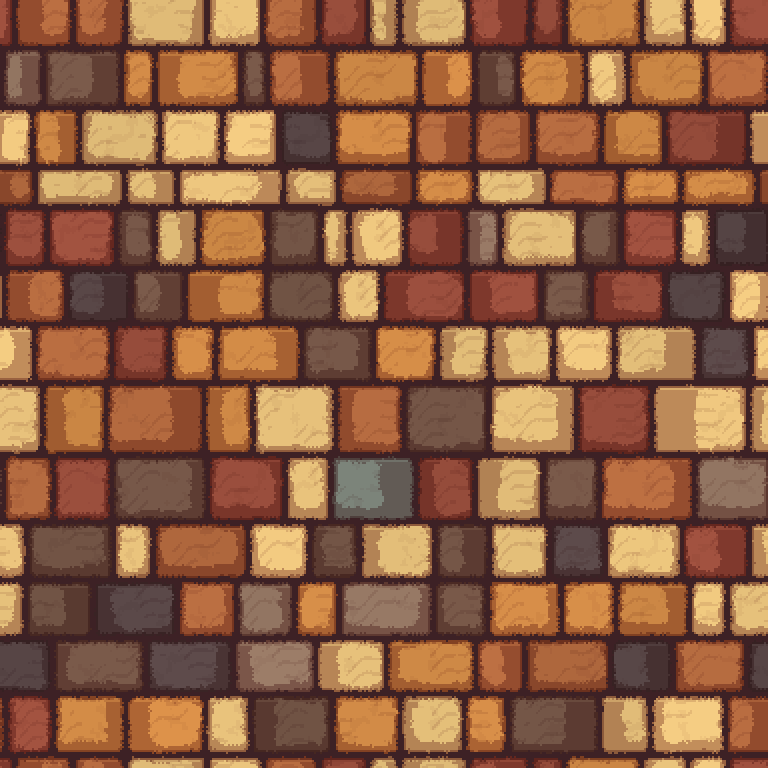
Give the GLSL for this texture, as a Shadertoy shader.

```glsl
// Draws a seamless wall of thirteen uneven courses of worn, coloured stones.
// Jittered joints split each course; every stone is a stack of rounded boxes
// (rim, shaded side, lit face) roughened by layered sines on a coarse texel grid.

const float TEXELS = 384.0;      // texel grid across the canvas
const int ROWS = 13;
const float WALL = 768.0;        // sum of the course heights
const float TOP_SHIFT = 13.0;    // part of the first course that wraps around

// Course heights from the top, and the number of stones in each course
const float HEIGHT[ROWS] = float[](61., 60., 59., 40., 61., 56., 59., 72., 67., 58., 58., 56., 61.);
const float STONES[ROWS] = float[](14., 13., 12., 11., 15., 12., 12., 10., 11., 12., 12., 10., 12.);

// Stone colours: cream, orange, rust, red, brown, slate, grey blue, taupe
const int TONES = 8;
const vec3 TONE[TONES] = vec3[](
    vec3(0.92, 0.77, 0.49), vec3(0.83, 0.55, 0.28), vec3(0.71, 0.42, 0.25), vec3(0.61, 0.31, 0.24),
    vec3(0.46, 0.34, 0.28), vec3(0.35, 0.28, 0.28), vec3(0.49, 0.52, 0.48), vec3(0.60, 0.48, 0.40));
const float SHARE[TONES] = float[](0.22, 0.15, 0.14, 0.14, 0.12, 0.12, 0.05, 0.06);

const vec3 GROUT = vec3(0.24, 0.13, 0.145);
const vec3 SHADOW = vec3(0.79, 0.69, 0.70);

float hash(vec2 p) {
    vec3 q = fract(p.xyx * vec3(0.1031, 0.1030, 0.0973));
    q += dot(q, q.yzx + 33.33);
    return fract((q.x + q.y) * q.z);
}

// Layered, rotated sines, roughly in -1..1
float wobble(vec2 p, float seed) {
    float sum = 0.0, amp = 0.5;
    for (int i = 0; i < 4; i++) {
        sum += amp * sin(p.x + seed + 1.5 * sin(p.y + seed * 1.7));
        p = mat2(1.3, 1.4, -1.4, 1.3) * p;
        amp *= 0.62;
    }
    return sum;
}

float roundBox(vec2 p, vec2 halfSize, float radius) {
    radius = min(radius, min(halfSize.x, halfSize.y));
    vec2 q = abs(p) - halfSize + radius;
    return length(max(q, 0.0)) + min(max(q.x, q.y), 0.0) - radius;
}

vec3 pickTone(float chance) {
    for (int i = 0; i < TONES - 1; i++) {
        if (chance < SHARE[i]) return TONE[i];
        chance -= SHARE[i];
    }
    return TONE[TONES - 1];
}

// Position of a joint in stone units, repeating every count joints
float joint(float index, float row, float count) {
    return index + 0.6 * hash(vec2(mod(index, count) + 3.0, row * 17.0 + 5.0));
}

// Colour of one stone and its grout; p is measured from the stone centre
vec3 stoneColor(vec2 p, vec2 halfSize, vec2 id, float grain) {
    float seed = 40.0 * hash(id + 11.0);
    float wear = wobble(p * 85.0, seed);
    vec3 face = pickTone(hash(id + 29.0)) * (0.95 + 0.10 * hash(id + 41.0));
    vec3 side = face * SHADOW;

    // Outer edge, chipped by wear and grain
    float edge = roundBox(p, halfSize - 0.0035, 0.008) + 0.0010 * wear + 0.0022 * grain;

    // The lit face sits off centre, mostly upwards, leaving a shaded side
    float lean = hash(id + 53.0) - 0.5;
    vec2 shift = halfSize * vec2(1.6 * lean * abs(lean), 0.13 * hash(id + 67.0));
    vec2 faceSize = max(halfSize - 0.0088 - abs(shift), vec2(0.004));
    float lit = roundBox(p - shift, faceSize, 0.012) + 0.0035 * wear + 0.003 * grain;

    // Slanted strokes, broken into patches
    float slant = p.y * 330.0 - p.x * 170.0 + 2.0 * sin(p.x * 120.0 + seed);
    float stroke = step(0.72, sin(slant + seed) + 0.25 * grain)
                 * step(0.0, wobble(p * 55.0, seed + 9.0));
    vec3 faceWorn = mix(face, side, 0.32 * stroke + 0.14 * step(0.55, wear));

    // Stack the layers from the grout up
    vec3 color = mix(GROUT, side * SHADOW, step(edge, 0.0));
    color = mix(color, side, step(edge, -0.0028));
    float bevel = step(halfSize.y - 0.0095, p.y) * step(edge, -0.0035);
    color = mix(color, mix(side, face, 0.55), bevel);
    return mix(color, faceWorn, step(lit, 0.0) * step(edge, -0.0028));
}

vec3 wallColor(vec2 uv) {
    vec2 texel = floor(uv * TEXELS);
    vec2 pos = (texel + 0.5) / TEXELS;

    // Find the course by walking down from the top
    float y = fract(1.0 - pos.y + TOP_SHIFT / WALL) * WALL;
    int row = 0;
    for (int i = 0; i < ROWS - 1; i++) {
        if (y < HEIGHT[row]) break;
        y -= HEIGHT[row];
        row++;
    }

    // Find the stone between its two joints
    float r = float(row), count = STONES[row];
    float x = fract(pos.x + hash(vec2(r + 7.0, 91.0))) * count;
    float index = floor(x);
    if (x < joint(index, r, count)) index -= 1.0;
    float left = joint(index, r, count), right = joint(index + 1.0, r, count);

    vec2 halfSize = 0.5 * vec2((right - left) / count, HEIGHT[row] / WALL);
    vec2 p = vec2((x - left) / count - halfSize.x, halfSize.y - y / WALL);
    return stoneColor(p, halfSize, vec2(mod(index, count), r * 19.0), hash(texel) - 0.5);
}

void mainImage(out vec4 fragColor, in vec2 fragCoord) {
    // Average 2 x 2 samples to smooth every edge
    vec3 sum = vec3(0.0);
    for (int i = 0; i < 4; i++) {
        vec2 offset = vec2(i % 2, i / 2) * 0.5 - 0.25;
        sum += wallColor((fragCoord + offset) / iResolution.xy);
    }
    fragColor = vec4(sum / 4.0, 1.0);
}
```
